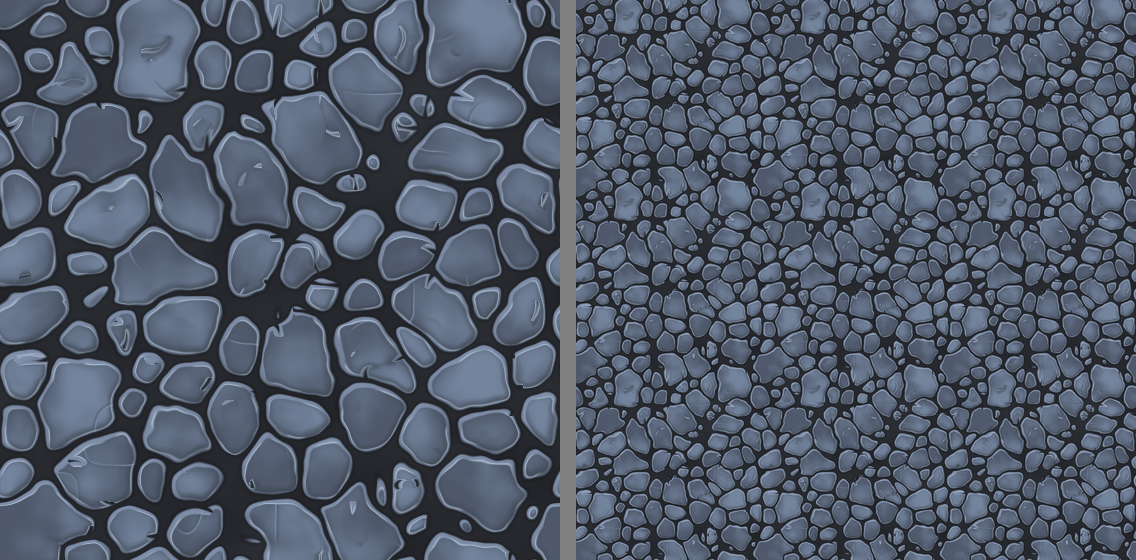
Left, the tile; right, the same tile 3 across and 3 down.
Write a three.js fragment shader that draws this texture.

```glsl
varying vec2 vUv;

const float CELLS = 10.0;
const float LARGEST = 0.85;
const float HALF_GAP = 0.05;
const float ROUNDING = 14.0;

const vec3 MORTAR = vec3(0.15, 0.16, 0.18);
const vec3 SHADE = vec3(0.23, 0.26, 0.30);
const vec3 SLATE = vec3(0.34, 0.38, 0.46);
const vec3 PALE = vec3(0.41, 0.47, 0.56);
const vec3 RIM = vec3(0.51, 0.57, 0.68);
const vec3 GLINT = vec3(0.66, 0.73, 0.81);

vec2 hash2(vec2 p) {
  vec3 q = fract(p.xyx * vec3(0.1031, 0.1030, 0.0973) + 0.17);
  q += dot(q, q.yzx + 33.33);
  return fract((q.xx + q.yz) * q.zy);
}

vec2 wrapCell(vec2 cell, float count) {
  return floor(mod(cell + 0.5, count));
}

// Two channels of value noise that repeat over the unit square
vec2 noise2(vec2 uv, float freq, vec2 seed) {
  vec2 i = floor(uv * freq);
  vec2 f = fract(uv * freq);
  f = f * f * (3.0 - 2.0 * f);
  vec2 a = hash2(wrapCell(i, freq) + seed);
  vec2 b = hash2(wrapCell(i + vec2(1.0, 0.0), freq) + seed);
  vec2 c = hash2(wrapCell(i + vec2(0.0, 1.0), freq) + seed);
  vec2 d = hash2(wrapCell(i + 1.0, freq) + seed);
  return mix(mix(a, b, f.x), mix(c, d, f.x), f.y);
}

float clouds(vec2 uv, vec2 seed) {
  return 0.5 * noise2(uv, 7.0, seed).x + 0.3 * noise2(uv, 15.0, seed).y
       + 0.2 * noise2(uv, 31.0, seed).x;
}

// Signed distance to a wandering noise contour, in canvas units
float contour(vec2 uv, float freq, vec2 seed) {
  float e = 0.002;
  float n = noise2(uv, freq, seed).x;
  vec2 slope = vec2(noise2(uv + vec2(e, 0.0), freq, seed).x,
                    noise2(uv + vec2(0.0, e), freq, seed).x) - n;
  return (n - 0.5) / max(length(slope) / e, 0.25 * freq);
}

float line(float d, float width) {
  return exp(-d * d / (width * width));
}

// Distance to a stretched stone seed, less its radius
float seedDistance(vec2 cell, vec2 p, out vec2 slope) {
  vec2 id = wrapCell(cell, CELLS);
  vec2 traits = hash2(id + 41.0);
  float angle = 6.2832 * hash2(id + 83.0).x;
  vec2 axis = vec2(cos(angle), sin(angle));
  float stretch = 0.5 * traits.y;
  vec2 d = p - cell - 0.1 - 0.8 * hash2(id);
  d += axis * dot(axis, d) * stretch;
  float len = max(length(d), 0.0001);
  slope = (d + axis * dot(axis, d) * stretch) / len;
  return len - LARGEST * pow(traits.x, 3.0);
}

// Rounded stone edge: distance inward in cells, outward normal, stone id
float stoneEdge(vec2 p, out vec2 normal, out vec2 id) {
  vec2 home = floor(p);
  vec2 owner = home;
  vec2 slope;
  vec2 ownSlope = vec2(0.0);
  float nearest = 100.0;
  for (int y = -2; y <= 2; y++) {
    for (int x = -2; x <= 2; x++) {
      vec2 cell = home + vec2(float(x), float(y));
      float d = seedDistance(cell, p, slope);
      if (d < nearest) {
        nearest = d;
        owner = cell;
        ownSlope = slope;
      }
    }
  }
  float total = 0.000001;
  vec2 gradient = vec2(0.0);
  for (int y = -2; y <= 2; y++) {
    for (int x = -2; x <= 2; x++) {
      vec2 cell = home + vec2(float(x), float(y));
      float gap = 0.5 * (seedDistance(cell, p, slope) - nearest);
      float weight = distance(cell, owner) < 0.5 ? 0.0 : exp(-ROUNDING * gap);
      total += weight;
      gradient += weight * 0.5 * (slope - ownSlope);
    }
  }
  gradient /= total;
  float steepness = max(length(gradient), 0.3);
  normal = -gradient / steepness;
  id = wrapCell(owner, CELLS);
  return (-log(total) / ROUNDING - HALF_GAP) / steepness;
}

vec3 stoneColor(vec2 uv, float edge, vec2 normal, vec2 id) {
  vec2 seed = id * 7.0 + 3.0;
  float lit = 0.5 + 0.5 * dot(normal, normalize(vec2(-0.5, 0.85)));

  // Cloudy face, darker toward the lower right
  float tone = clouds(uv, seed) + 0.25 * (hash2(id + 19.0).x - 0.5)
             + 0.1 * smoothstep(0.0, 0.7, edge);
  vec3 color = mix(SLATE * 0.92, PALE * 1.1, smoothstep(0.25, 0.85, tone));
  color = mix(color, SHADE, (0.25 + 0.5 * (1.0 - lit)) * (1.0 - smoothstep(0.0, 0.2, edge)));

  // Fine curved cracks with a shadowed side
  float crack = contour(uv, 9.0, seed + 5.0);
  float visible = smoothstep(0.5, 0.72, noise2(uv, 11.0, seed + 11.0).y);
  color = mix(color, SLATE * 0.85, 0.5 * visible * line(crack + 0.003, 0.003));
  color = mix(color, RIM, 0.75 * visible * line(crack, 0.0014));

  // Chipped rim and its bright inner line
  vec2 wear = noise2(uv, 36.0, seed);
  float width = mix(0.03, 0.075, lit) * (0.6 + 0.8 * wear.x);
  float band = 1.0 - smoothstep(width * 0.75, width * 1.25, edge);
  color = mix(color, RIM, band * mix(0.25, 0.9, lit));
  float glint = line(edge - width, 0.016) * smoothstep(0.2, 0.7, wear.y);
  return mix(color, GLINT, glint * mix(0.6, 0.95, lit));
}

void main() {
  vec2 warped = vUv + 0.022 * (noise2(vUv, 14.0, vec2(7.0)) - 0.5)
              + 0.006 * (noise2(vUv, 44.0, vec2(29.0)) - 0.5);
  vec2 normal;
  vec2 id;
  float edge = stoneEdge(warped * CELLS, normal, id);

  // Tapered notches cut in from the outline
  float bite = smoothstep(0.58, 0.72, noise2(vUv, 22.0, id + 61.0).x);
  float notch = abs(contour(vUv, 15.0, id + 37.0)) * CELLS;
  edge = min(edge, notch + 0.2 * max(edge, 0.0) - 0.04 * bite + 1.0 - bite);

  vec3 mortar = MORTAR * mix(0.8, 1.2, clouds(vUv, vec2(53.0)));
  mortar *= mix(0.82, 1.0, smoothstep(0.0, 0.08, -edge));
  vec3 color = stoneColor(vUv, edge, normal, id);
  gl_FragColor = vec4(mix(mortar, color, smoothstep(-0.02, 0.02, edge)), 1.0);
}
```
